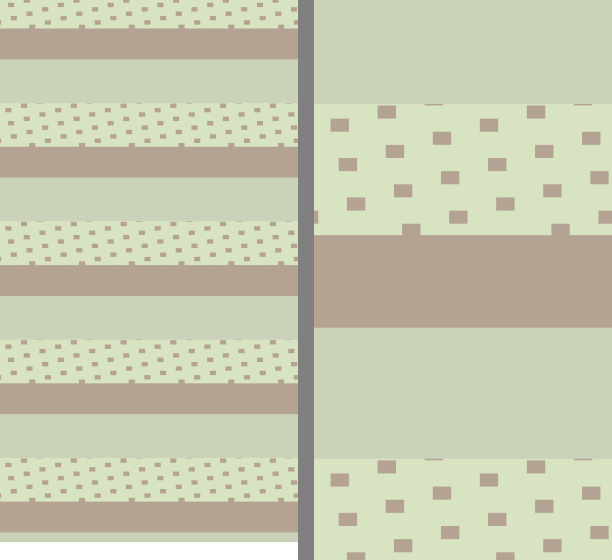
Left: the whole. Right: its middle third, enlarged.
Give the GLSL for this pattern, as a Shadertoy shader.

```glsl
// Horizontal stripes in sage, taupe and pale green, above a white bottom margin.
// Each pale stripe carries small taupe blocks on a slanted lattice, made by
// shifting every block row sideways; all edges are smoothed by pixel coverage.

// Lengths are fractions of the canvas height.
const vec3 SAGE  = vec3(0.792, 0.827, 0.730);
const vec3 TAUPE = vec3(0.706, 0.640, 0.573);
const vec3 PALE  = vec3(0.845, 0.890, 0.757);
const vec3 WHITE = vec3(1.0);

const float MARGIN       = 0.0319;   // white strip at the bottom
const float PERIOD       = 0.21122;  // height of one stripe group
const float STRIPE_BASE  = 0.5267;   // lower edge of one pale stripe
const float PALE_HEIGHT  = 0.0781;
const float TAUPE_HEIGHT = 0.0551;

const vec2  BLOCK_HALF   = vec2(0.00547, 0.0039);
const vec2  BLOCK_PITCH  = vec2(0.08887, 0.00782);
const vec2  BLOCK_ORIGIN = vec2(0.2353, 0.0029);
const float ROW_SHIFT    = 0.0280;   // sideways step per row upwards

// Coverage of the interval [low, high] by a pixel centred at x.
float band(float x, float low, float high, float pixel) {
    float covered = min(x + 0.5 * pixel, high) - max(x - 0.5 * pixel, low);
    return clamp(covered / pixel, 0.0, 1.0);
}

// Coverage of the block lattice; neighbouring rows keep shared edges smooth.
float blocks(vec2 p, float pixel) {
    vec2 q = p - BLOCK_ORIGIN;
    float nearestRow = floor(q.y / BLOCK_PITCH.y + 0.5);
    float coverage = 0.0;
    for (int i = -1; i <= 1; i++) {
        float row = nearestRow + float(i);
        float x = q.x - row * ROW_SHIFT;
        x -= BLOCK_PITCH.x * floor(x / BLOCK_PITCH.x + 0.5);
        float y = q.y - row * BLOCK_PITCH.y;
        coverage += band(x, -BLOCK_HALF.x, BLOCK_HALF.x, pixel)
                  * band(y, -BLOCK_HALF.y, BLOCK_HALF.y, pixel);
    }
    return min(coverage, 1.0);
}

void mainImage(out vec4 fragColor, in vec2 fragCoord) {
    float pixel = 1.0 / iResolution.y;
    vec2 p = fragCoord * pixel;

    // Height within the group; the wrap falls inside the taupe stripe.
    float halfTaupe = 0.5 * TAUPE_HEIGHT;
    float y = mod(p.y - STRIPE_BASE + halfTaupe, PERIOD) - halfTaupe;

    // Stripes
    float pale = band(y, 0.0, PALE_HEIGHT, pixel);
    float sage = band(y, PALE_HEIGHT, PERIOD - TAUPE_HEIGHT, pixel);
    vec3 paleColor = mix(PALE, TAUPE, blocks(vec2(p.x, y), pixel));
    vec3 color = TAUPE + pale * (paleColor - TAUPE) + sage * (SAGE - TAUPE);

    // Margin
    color = mix(color, WHITE, band(p.y, -1.0, MARGIN, pixel));
    fragColor = vec4(color, 1.0);
}
```
